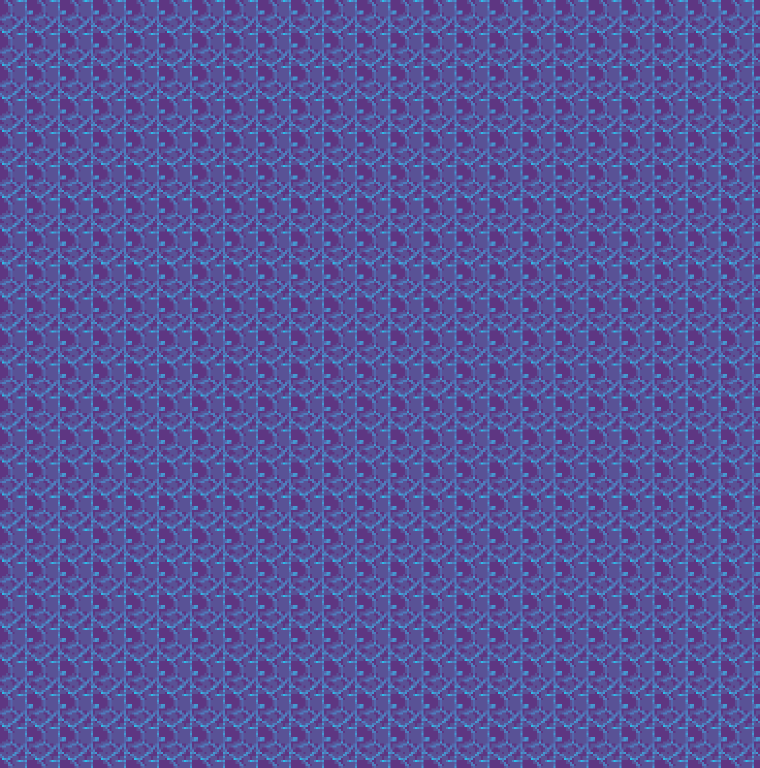
Write a Shadertoy shader that draws this pattern.

```glsl
// Repeating pixel-art tile of cracked violet stone with glowing blue veins.
// Each tile is a small texel grid: wrapped segments pick the vein texels,
// clumped hash noise picks the dark stone, and a hash varies vein brightness.

#define TILES_ACROSS 23.0
#define TEXELS 16.0
#define VEIN_RADIUS 0.60
#define DARK_THRESHOLD 0.39
#define VEIN_VARIATION 0.90
#define EDGE_SOFTNESS 0.20
#define VEIN_COUNT 10

// Vein segments in tile units, start and end, y pointing down
const vec4 VEINS[VEIN_COUNT] = vec4[](
    vec4(0.78, 0.55, 0.78, 1.38), vec4(0.53, 0.03, 0.78, 0.03),
    vec4(0.85, 0.75, 1.20, 1.00), vec4(0.20, 1.00, 0.60, 0.70),
    vec4(0.60, 0.70, 0.78, 0.50), vec4(0.36, 0.20, 0.36, 0.48),
    vec4(0.78, 0.38, 1.00, 0.38), vec4(0.36, 0.48, 0.60, 0.70),
    vec4(0.05, 0.60, 0.36, 0.48), vec4(0.36, 0.20, 0.20, 0.00));
const float GLOW[VEIN_COUNT] = float[](
    0.16, 0.32, 0.14, 0.26, 0.0, 0.08, 0.14, -0.05, -0.1, -0.1);

// Integer hash of a grid cell, 0 to 1
float hash(vec2 cell, uint seed) {
    uvec2 k = uvec2(cell);
    uint h = k.x * 1597u + k.y * 51749u + seed * 7919u;
    h = (h ^ (h >> 15)) * 73244475u;
    h = (h ^ (h >> 13)) * 73244475u;
    h ^= h >> 16;
    return float(h & 65535u) / 65535.0;
}

// Shortest offset on the repeating tile
vec2 wrapOffset(vec2 d) {
    return d - round(d);
}

float segmentDistance(vec2 p, vec4 s) {
    vec2 halfSpan = 0.5 * (s.zw - s.xy);
    vec2 d = wrapOffset(p - 0.5 * (s.xy + s.zw));
    float t = clamp(dot(d, halfSpan) / dot(halfSpan, halfSpan), -1.0, 1.0);
    return length(d - t * halfSpan);
}

float insideEllipse(vec2 p, vec2 center, vec2 radius) {
    return step(length(wrapOffset(p - center) / radius), 1.0);
}

vec3 stoneColor(vec2 texel, vec2 p) {
    float dark = 0.5 * hash(floor(texel / 2.0), 3u) + 0.2 * hash(texel, 5u);
    dark += insideEllipse(p, vec2(0.02, 0.27), vec2(0.22, 0.20));
    dark += insideEllipse(p, vec2(0.42, 0.60), vec2(0.10, 0.08));
    dark -= insideEllipse(p, vec2(0.58, 0.28), vec2(0.19, 0.21));
    return dark > DARK_THRESHOLD ? vec3(0.37, 0.21, 0.51) : vec3(0.35, 0.32, 0.59);
}

vec3 veinColor(float glow) {
    if (glow < 0.42) return vec3(0.33, 0.40, 0.67);
    if (glow < 0.74) return vec3(0.31, 0.49, 0.74);
    if (glow < 1.02) return vec3(0.27, 0.60, 0.82);
    return vec3(0.17, 0.75, 0.91);
}

// Colour of the texel under a point measured in tiles
vec3 tileColor(vec2 tilePos) {
    vec2 texel = floor(fract(tilePos) * TEXELS);
    vec2 p = (texel + 0.5) / TEXELS;
    float glow = -1.0;
    for (int i = 0; i < VEIN_COUNT; i++) {
        if (segmentDistance(p, VEINS[i]) * TEXELS < VEIN_RADIUS)
            glow = max(glow, GLOW[i] + VEIN_VARIATION * hash(texel, 11u));
    }
    return glow > -0.5 ? veinColor(glow) : stoneColor(texel, p);
}

void mainImage(out vec4 fragColor, in vec2 fragCoord) {
    // Tiles start at the top left corner
    vec2 fromTop = vec2(fragCoord.x, iResolution.y - fragCoord.y);

    // Four close samples soften the texel edges
    vec3 color = vec3(0.0);
    for (int i = 0; i < 4; i++) {
        vec2 corner = vec2(i & 1, i >> 1) * 2.0 - 1.0;
        vec2 samplePos = fromTop + corner * EDGE_SOFTNESS;
        color += 0.25 * tileColor(samplePos / iResolution.x * TILES_ACROSS);
    }
    fragColor = vec4(color, 1.0);
}
```
